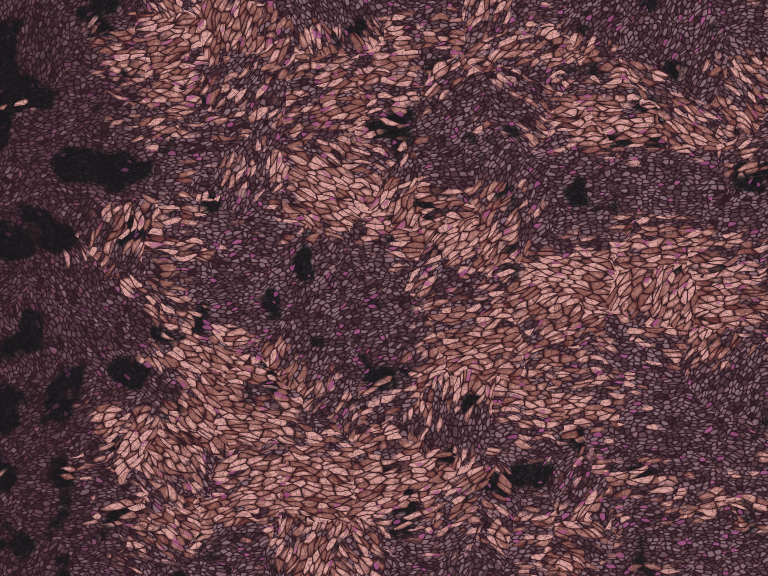
Reproduce this texture procedurally as a Shadertoy shader.

```glsl
#define LATH_FREQ vec2(40.0, 112.0)
#define GRAIN_FREQ vec2(85.0, 165.0)
#define PATCH_FREQ 8.0
#define TILT 0.08
#define ANGLE_SPREAD 1.25
#define COPPER_LEVEL 0.40
#define SPARKLE_SHARE 0.035
#define SAMPLES 2

const vec3 VOID_GREEN = vec3(0.09, 0.09, 0.10);
const vec3 SHADOW = vec3(0.18, 0.105, 0.135);
const vec3 PLUM = vec3(0.34, 0.23, 0.26);
const vec3 MAUVE = vec3(0.53, 0.41, 0.45);
const vec3 RUST = vec3(0.40, 0.20, 0.20);
const vec3 COPPER = vec3(0.58, 0.38, 0.35);
const vec3 PINK = vec3(0.84, 0.62, 0.60);
const vec3 MAGENTA = vec3(0.64, 0.31, 0.52);

vec2 hash22(vec2 p) {
    vec3 q = fract(p.xyx * vec3(0.1031, 0.1030, 0.0973));
    q += dot(q, q.yzx + 33.33);
    return fract((q.xx + q.yz) * q.zy);
}

float noise(vec2 p) {
    vec2 i = floor(p), f = fract(p);
    f = f * f * (3.0 - 2.0 * f);
    return mix(mix(hash22(i).x, hash22(i + vec2(1, 0)).x, f.x),
               mix(hash22(i + vec2(0, 1)).x, hash22(i + vec2(1, 1)).x, f.x), f.y);
}

float fbm(vec2 p) {
    float sum = 0.0, amp = 0.53;
    for (int i = 0; i < 4; i++) {
        sum += amp * noise(p);
        p = mat2(1.6, 0.5, -0.5, 1.6) * p + 7.3;
        amp *= 0.5;
    }
    return sum;
}

// Voronoi cells: x = gap between the two nearest seeds, yz = cell values
vec3 cells(vec2 p) {
    vec2 base = floor(p), id = base;
    float d1 = 9.0, d2 = 9.0;
    for (int y = -1; y <= 1; y++)
    for (int x = -1; x <= 1; x++) {
        vec2 cell = base + vec2(x, y);
        float d = distance(p, cell + hash22(cell));
        if (d < d1) { d2 = d1; d1 = d; id = cell; }
        else d2 = min(d2, d);
    }
    return vec3(d2 - d1, hash22(id + 71.7));
}

float blob(vec2 p, vec2 centre, vec2 radius) {
    p = (p - centre) / radius;
    return exp(-dot(p, p));
}

// Broad distribution of the bright copper zones
float copperZone(vec2 p) {
    float zone = 0.20;
    zone += 0.42 * blob(p, vec2(0.55, 0.18), vec2(0.48, 0.17));
    zone += 0.36 * blob(p, vec2(1.12, 0.44), vec2(0.42, 0.12));
    zone += 0.27 * blob(p, vec2(0.55, 0.66), vec2(0.38, 0.13));
    zone += 0.35 * blob(p, vec2(0.33, 0.93), vec2(0.11, 0.09));
    zone += 0.15 * blob(p, vec2(1.25, 0.75), vec2(0.25, 0.25));
    zone -= 0.30 * blob(p, vec2(0.57, 0.45), vec2(0.19, 0.06));
    return zone - 0.32 * (1.0 - smoothstep(0.08, 0.32, p.x));
}

vec3 steel(vec2 p) {
    // Warped patches, each with its own lath direction
    vec2 wobble = vec2(noise(p * 38.0), noise(p * 38.0 + 50.0)) - 0.5;
    vec3 grainPatch = cells((p + 0.03 * wobble) * PATCH_FREQ);
    float s = 2.0 * grainPatch.y - 1.0;
    float angle = TILT + ANGLE_SPREAD * s * abs(s);
    float c = cos(angle), k = sin(angle);
    vec2 q = mat2(c, -k, k, c) * (p + 0.009 * wobble) + 3.0 * grainPatch.z;
    vec3 lath = cells(q * LATH_FREQ);
    vec3 grain = cells(q * GRAIN_FREQ + 19.0);

    // Dark matrix of fine plum and mauve grains
    float leftShade = 1.0 - smoothstep(0.05, 0.38, p.x);
    float tone = smoothstep(0.0, 0.42, grain.x) * (0.22 + 0.92 * grain.y);
    tone *= (0.75 + 0.35 * lath.z) * (1.08 - 0.4 * leftShade);
    vec3 matrix = mix(SHADOW, PLUM, smoothstep(0.0, 0.5, tone));
    matrix = mix(matrix, MAUVE, smoothstep(0.45, 1.0, tone));

    // Greenish black pits
    float pits = fbm(p * 17.0 + 31.0) + 0.13 * leftShade;
    matrix = mix(matrix, VOID_GREEN, 0.85 * smoothstep(0.64, 0.74, pits));

    // Bright laths with rusty flanks and dark seams
    float shine = 0.62 * lath.z + 0.3 * grain.y + 0.35 * smoothstep(0.05, 0.5, lath.x);
    vec3 copper = mix(RUST, COPPER, smoothstep(0.15, 0.55, shine));
    copper = mix(copper, PINK, smoothstep(0.55, 0.95, shine));
    float seam = smoothstep(0.02, 0.17, lath.x) * (0.5 + 0.5 * smoothstep(0.0, 0.15, grain.x));
    copper = mix(SHADOW, copper, seam);

    float streaks = fbm(vec2(p.x * 5.0, (p.y + 0.12 * p.x) * 11.0));
    float level = copperZone(p) + 1.3 * (streaks - 0.5) + 0.5 * (lath.y - 0.5);
    float amount = smoothstep(COPPER_LEVEL - 0.04, COPPER_LEVEL + 0.04, level);
    vec3 colour = mix(matrix, copper, amount);

    // Sparse magenta glints
    float glint = step(1.0 - SPARKLE_SHARE, grain.z) * smoothstep(0.05, 0.25, grain.x);
    return mix(colour, MAGENTA, 0.75 * glint * (1.0 - 0.7 * leftShade));
}

void mainImage(out vec4 fragColor, in vec2 fragCoord) {
    vec3 sum = vec3(0.0);
    for (int j = 0; j < SAMPLES; j++)
    for (int i = 0; i < SAMPLES; i++) {
        vec2 offset = (vec2(i, j) + 0.5) / float(SAMPLES) - 0.5;
        sum += steel((fragCoord + offset) / iResolution.y);
    }
    fragColor = vec4(sum / float(SAMPLES * SAMPLES), 1.0);
}
```
